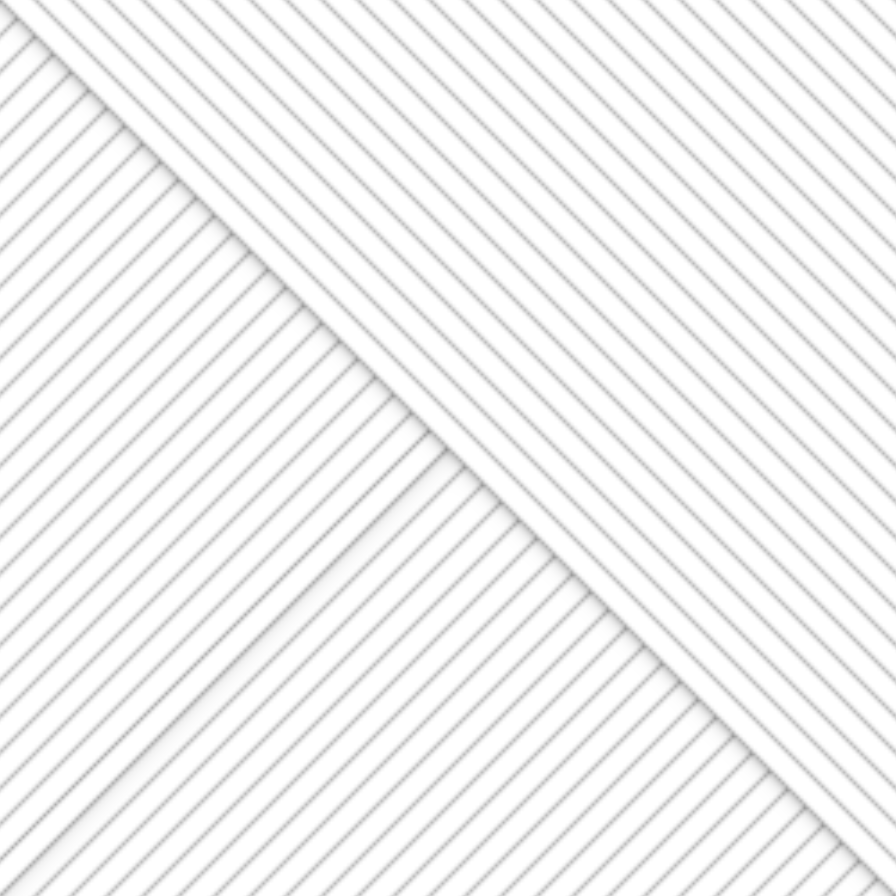
A WebGL 1 fragment shader for this pattern:

```glsl
precision highp float;

uniform vec2 u_resolution;

const float CELLS = 250.0;         // stitch cells across the canvas
const float SPACING = 10.0;        // cells between neighbouring lines
const float LINE_DARK = 0.27;      // ink at the centre of a line
const float LINE_SOFT = 0.07;      // ink in the cells beside a line
const float FOLD_SHADOW = 0.24;    // shadow below the long diagonal fold
const float FOLD_REACH = 2.0;      // its falloff in cells
const float SEAM_SHADOW = 0.12;    // shadow right of the lower-left seam
const float SEAM_REACH = 2.8;
const float SEAM_ACCENT = 0.05;    // extra ink on lines next to the seam
const vec3 PAPER = vec3(1.0);

// Ink of evenly spaced lines, given the diagonal cell index
float lineInk(float index) {
  float offset = abs(mod(index + 0.5 * SPACING, SPACING) - 0.5 * SPACING);
  return offset < 0.5 ? LINE_DARK : (offset < 1.5 ? LINE_SOFT : 0.0);
}

// Ink of one stitch cell: three striped panels with overlapping shadows
float cellInk(vec2 cell) {
  float fold = cell.x + cell.y - (CELLS - 1.0);
  float seam = cell.x - cell.y;

  // Upper-right panel, parallel to the fold
  if (fold > -0.5) return lineInk(fold) + (fold < 0.5 ? 0.03 : 0.0);

  // Lower-left panels, perpendicular to the fold
  float ink = lineInk(seam);
  if (seam > 0.5) {
    ink += SEAM_SHADOW * exp(-seam / SEAM_REACH);
  } else if (seam > -SPACING - 1.5) {
    ink += SEAM_ACCENT * step(0.1, ink);
  }
  float shade = FOLD_SHADOW * exp((fold + 0.5) / FOLD_REACH);
  return 1.0 - (1.0 - ink) * (1.0 - shade);
}

// Smooth blend of the four nearest cells
float softInk(vec2 position) {
  vec2 cell = floor(position);
  vec2 blend = position - cell;
  float lower = mix(cellInk(cell), cellInk(cell + vec2(1.0, 0.0)), blend.x);
  float upper = mix(cellInk(cell + vec2(0.0, 1.0)), cellInk(cell + 1.0), blend.x);
  return mix(lower, upper, blend.y);
}

void main() {
  vec2 uv = gl_FragCoord.xy / u_resolution;
  float ink = softInk(uv * CELLS - 0.5);
  gl_FragColor = vec4(PAPER * (1.0 - ink), 1.0);
}
```
